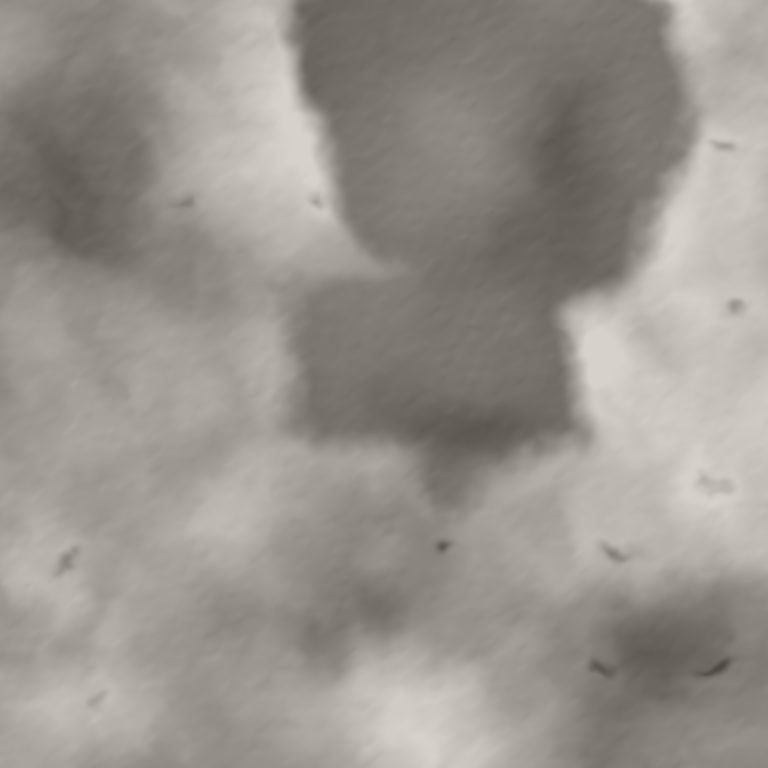
Reproduce this texture procedurally as a WebGL 2 fragment shader.

```glsl
#version 300 es
precision highp float;
// Weathered grey stone: soft pale mottling around one large dark stain.
// Blended cellular noise makes the mottling, merged distance functions
// shape the stain, and a jittered grid scatters small dark flecks.

uniform vec2 u_resolution;
out vec4 fragColor;

vec2 hash2(vec2 cell) {
  vec2 k = vec2(dot(cell, vec2(127.1, 311.7)), dot(cell, vec2(269.5, 183.3)));
  return fract(sin(k) * 43758.55);
}

// Cellular noise: random cell values blended by distance to each cell point.
float cellNoise(vec2 p) {
  vec2 base = floor(p);
  float sum = 0.0, total = 0.0;
  for (int y = -1; y <= 1; y++) {
    for (int x = -1; x <= 1; x++) {
      vec2 cell = base + vec2(x, y);
      vec2 d = cell + 0.2 + 0.6 * hash2(cell) - p;
      float w = max(0.0, 1.0 - dot(d, d) / 1.44);
      w *= w * w;
      sum += w * hash2(cell + 57.0).x;
      total += w;
    }
  }
  return sum / max(total, 1e-4);
}

// Layered noise centred on zero.
float mottle(vec2 p, float gain) {
  float sum = 0.0, amp = 1.0;
  for (int i = 0; i < 4; i++) {
    sum += amp * (cellNoise(p) - 0.5);
    p = mat2(1.6, 1.2, -1.2, 1.6) * p + 11.3;
    amp *= gain;
  }
  return sum;
}

float circle(vec2 p, vec2 center, float radius) {
  return length(p - center) - radius;
}

float roundBox(vec2 p, vec2 halfSize, float radius) {
  vec2 q = abs(p) - halfSize + radius;
  return length(max(q, 0.0)) + min(max(q.x, q.y), 0.0) - radius;
}

float smoothMin(float a, float b, float k) {
  float h = max(k - abs(a - b), 0.0) / k;
  return min(a, b) - 0.25 * h * h * k;
}

float softSpot(vec2 p, vec2 center, vec2 radius) {
  vec2 q = (p - center) / radius;
  return exp(-dot(q, q));
}

// Signed distance to the stain: a wide crown over a squarish foot.
float stainDistance(vec2 p) {
  float d = circle(p, vec2(0.66, 0.84), 0.245);
  d = smoothMin(d, circle(p, vec2(0.53, 0.95), 0.15), 0.04);
  d = smoothMin(d, circle(p, vec2(0.79, 0.66), 0.06), 0.04);
  d = smoothMin(d, roundBox(p - vec2(0.575, 0.53), vec2(0.19, 0.13), 0.06), 0.03);
  return smoothMin(d, circle(p, vec2(0.61, 0.38), 0.055), 0.05);
}

// Sparse flat dark flecks, each inside a pale halo.
float flecks(vec2 p) {
  vec2 base = floor(p);
  float sum = 0.0;
  for (int y = -1; y <= 1; y++) {
    for (int x = -1; x <= 1; x++) {
      vec2 cell = base + vec2(x, y);
      vec2 pick = hash2(cell + 19.0);
      vec2 center = cell + 0.2 + 0.6 * hash2(cell + 5.0);
      vec2 size = vec2(mix(0.06, 0.14, pick.y), 0.06);
      float strength = step(pick.x, 0.4) * mix(0.5, 1.0, pick.y);
      sum += strength * (0.06 * softSpot(p, center, vec2(0.38, 0.3))
                       - 0.22 * softSpot(p, center, size));
    }
  }
  return sum;
}

// Fine diagonal relief, lit from one side.
float relief(vec2 p) {
  vec2 q = mat2(0.8, -0.9, 0.6, 1.2) * p * 62.0;
  return cellNoise(q) - cellNoise(q + vec2(0.1, 0.5));
}

void main() {
  vec2 p = gl_FragCoord.xy / u_resolution;
  vec2 warp = vec2(mottle(p * 9.0, 0.55), mottle(p * 9.0 + 31.0, 0.55));
  vec2 q = p + 0.05 * warp;

  // Pale ground, brightest beside the stain.
  float d = stainDistance(q);
  float ground = 0.61 + 0.11 * exp(-max(d, 0.0) / 0.11);
  ground += 0.33 * mottle(q * 4.5 + 3.0, 0.5);
  ground -= 0.17 * softSpot(q, vec2(0.45, 0.19), vec2(0.11, 0.08));
  ground -= 0.12 * softSpot(q, vec2(0.84, 0.11), vec2(0.1, 0.13));
  ground -= 0.07 * softSpot(q, vec2(0.1, 0.55), vec2(0.12, 0.25));
  ground += flecks(p * 6.0 + 0.4 * warp);

  // Stain with a lighter heart and a few deep patches.
  float stain = 0.465 + 0.11 * mottle(q * 5.0 + 17.0, 0.45);
  stain += 0.07 * softSpot(q, vec2(0.61, 0.82), vec2(0.09, 0.11));
  stain -= 0.09 * softSpot(q, vec2(0.76, 0.82), vec2(0.04, 0.09));
  stain -= 0.05 * softSpot(q, vec2(0.5, 0.93), vec2(0.11, 0.1));
  stain -= 0.12 * softSpot(q, vec2(0.62, 0.44), vec2(0.12, 0.06));

  float tone = mix(stain, ground, smoothstep(-0.03, 0.028, d));
  tone = clamp(tone + 0.03 * relief(p), 0.27, 0.84);
  fragColor = vec4(tone - vec3(0.0, 0.019, 0.045), 1.0);
}
```
